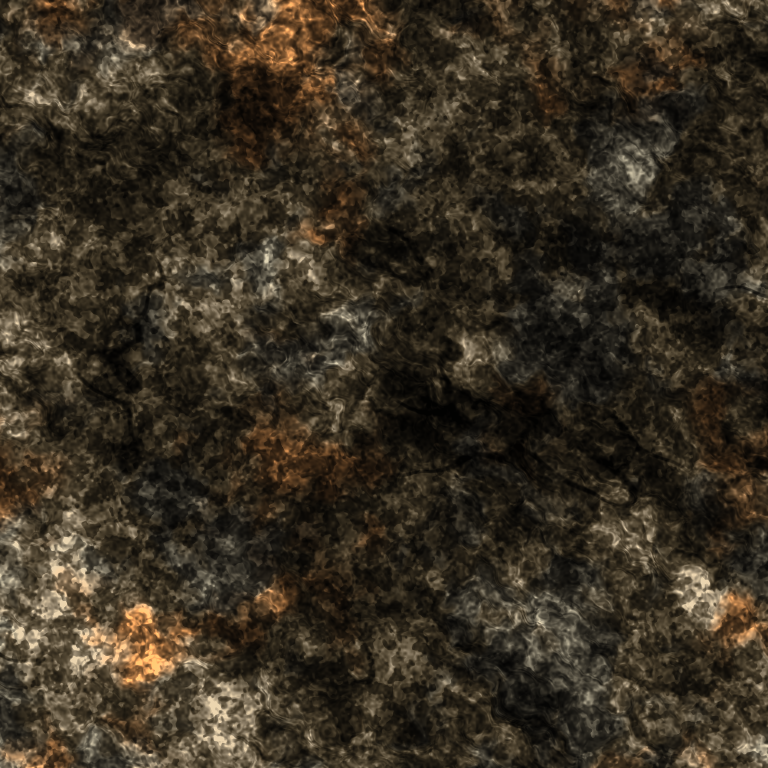
Write a Shadertoy shader that draws this texture.

```glsl
// Dark weathered rock: ragged black lichen over brown, ochre and grey stone.
// Unit-variance noise layers, some stretched along a falling diagonal, are summed
// into one tone, which an exponential curve turns into mostly dark colours.
#define GRAIN_DIR vec2(0.82, -0.57)
#define PATCH_SCALE 4.5
#define MOTTLE_SCALE 13.0
#define FLAKE_SCALE 58.0
#define STREAK_SCALE vec2(22.0, 75.0)
#define CONTRAST 0.56
#define BRIGHTNESS 0.19
#define BLACK_POINT 0.027
#define BROWN vec3(1.19, 1.0, 0.66)
#define PALE vec3(1.11, 1.0, 0.82)
#define RUST vec3(1.48, 0.94, 0.48)
#define GREY vec3(1.04, 1.0, 0.86)

float hash(vec2 cell) {
    vec3 h = fract(vec3(cell.xyx) * 0.1031);
    h += dot(h, h.yzx + 33.33);
    return fract((h.x + h.y) * h.z);
}

// Value noise with zero mean and about unit deviation
float noise(vec2 p) {
    vec2 cell = floor(p), f = fract(p);
    f = f * f * (3.0 - 2.0 * f);
    float low = mix(hash(cell), hash(cell + vec2(1, 0)), f.x);
    float high = mix(hash(cell + vec2(0, 1)), hash(cell + vec2(1, 1)), f.x);
    return (mix(low, high, f.y) - 0.5) / 0.214;
}

// Octaves are turned to hide the lattice; the sum keeps unit deviation
float fbm(vec2 p, int octaves, float gain) {
    const mat2 turn = mat2(0.8, 0.6, -0.6, 0.8);
    float sum = 0.0, power = 0.0, weight = 1.0;
    for (int i = 0; i < octaves; i++) {
        sum += weight * noise(p);
        power += weight * weight;
        weight *= gain;
        p = turn * p * 2.03 + 17.3;
    }
    return sum / sqrt(power);
}

// Thin dark fissures, present only in some places
float cracks(vec2 p, vec2 along) {
    float path = fbm(along * vec2(2.6, 5.0) + 71.0, 4, 0.45);
    float line = 1.0 - smoothstep(0.015, 0.075, abs(path));
    return line * smoothstep(0.1, 1.0, fbm(p * 5.0 + 90.0, 3, 0.6));
}

void mainImage(out vec4 fragColor, in vec2 fragCoord) {
    vec2 p = fragCoord / iResolution.y;
    vec2 along = vec2(dot(p, GRAIN_DIR), dot(p, vec2(-GRAIN_DIR.y, GRAIN_DIR.x)));

    // Ragged warp breaks up the outlines of the patches
    vec2 warp = vec2(fbm(p * 24.0 + 5.0, 3, 0.6), fbm(p * 24.0 + 43.0, 3, 0.6));
    vec2 ragged = p + 0.007 * warp;
    vec2 raggedAlong = along + 0.007 * warp;

    // Tone layers from broad patches to fine grain
    float patches = fbm(raggedAlong * PATCH_SCALE * vec2(0.75, 1.3) + 11.0, 3, 0.6);
    float mottle = fbm(ragged * MOTTLE_SCALE + 29.0, 5, 0.85);
    float streaks = fbm(along * STREAK_SCALE + 0.5 * warp, 3, 0.75);
    float flakes = smoothstep(-0.5, 0.7, fbm(p * FLAKE_SCALE + 7.0, 3, 0.8));
    float grain = noise(p * 235.0 + 3.0);

    // Bare stone shows streaks, overgrown stone shows flakes
    float bare = smoothstep(-0.3, 1.3, fbm(ragged * 6.0 + 53.0, 3, 0.6));
    float tone = 0.56 * patches + 0.52 * mottle + 0.24 * grain;
    tone += mix(0.15, 0.50, bare) * streaks;
    tone += mix(1.15, 0.60, bare) * (flakes - 0.48);
    tone -= 1.3 * cracks(p, along);

    // Exponential tone curve, rolled off at the bright end
    float light = max(BRIGHTNESS * exp(CONTRAST * min(tone, 2.7)) - BLACK_POINT, 0.008);

    // Brown stone with rust stains and grey mineral spots
    vec3 tint = mix(BROWN, PALE, smoothstep(0.08, 0.55, light));
    float rust = smoothstep(0.5, 2.0, fbm(ragged * 5.0 + 131.0, 4, 0.65));
    float grey = smoothstep(0.2, 1.6, fbm(ragged * 7.0 + 173.0, 4, 0.7));
    tint = mix(tint, GREY, 0.75 * grey);
    tint = mix(tint, RUST, 0.80 * rust * (1.0 - 0.6 * grey));

    fragColor = vec4(clamp(light * tint, 0.0, 1.0), 1.0);
}
```
